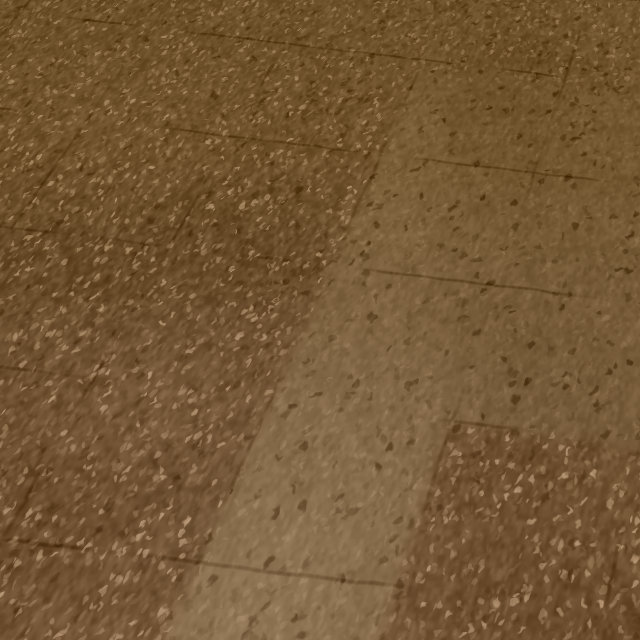
Write a WebGL 1 fragment shader that draws this texture.

```glsl
precision highp float;
// Worn brown speckled floor tiles seen in shallow perspective.
uniform vec2 u_resolution;

const vec3 BASE_BROWN = vec3(0.468, 0.360, 0.228);
const vec3 TONE_TINT = vec3(1.0, 0.97, 0.94);
const vec3 RUSSET_SHIFT = vec3(0.004, -0.010, -0.006);
const vec3 OCHRE_SHIFT = vec3(0.0, -0.002, -0.024);
const vec2 CHIP_CELLS = vec2(23.0, 17.0);   // chips per tile
const vec2 PIT_CELLS = vec2(17.0, 14.0);    // dark pits per tile
const vec2 GRAIN_CELLS = vec2(52.0, 28.0);  // fine streaks per tile
const float CHIP_CONTRAST = 0.24;
const float PIT_CONTRAST = 0.17;
const float GRAIN_CONTRAST = 0.13;
const float SEAM_WIDTH = 0.012;             // in tiles
const float SEAM_DEPTH = 0.085;

float hash(vec2 p) {
  vec3 q = fract(vec3(p.xyx) * 0.1031);
  q += dot(q, q.yzx + 33.33);
  return fract((q.x + q.y) * q.z);
}

float noise(vec2 p) {
  vec2 i = floor(p);
  vec2 f = fract(p);
  f = f * f * (3.0 - 2.0 * f);
  return mix(mix(hash(i), hash(i + vec2(1.0, 0.0)), f.x),
             mix(hash(i + vec2(0.0, 1.0)), hash(i + vec2(1.0, 1.0)), f.x), f.y);
}

// Tile coordinates: x counts columns, y counts rows away from the viewer.
vec2 floorTile(vec2 p) {
  float column = (p.x - 0.254 - 0.45 * p.y) / (0.341 - 0.122 * p.y);
  float depth = 2.793 - p.y - 0.12 * (p.x - 0.45);
  return vec2(column, 24.2 / depth);
}

// Scattered soft, leaning slivers; a high rarity leaves few strong ones.
float slivers(vec2 p, float seed, float rarity) {
  vec2 warp = vec2(noise(p * 2.3 + seed), noise(p * 2.3 + seed + 41.0)) - 0.5;
  p += 0.5 * warp;
  vec2 cell = floor(p);
  float strongest = 0.0;
  for (int j = -1; j <= 1; j++) {
    for (int i = -1; i <= 1; i++) {
      vec2 id = cell + vec2(float(i), float(j));
      vec2 key = id + seed;
      vec2 jitter = vec2(hash(key), hash(key + 17.3));
      vec2 offset = p - id - jitter;
      float angle = 0.2 + 2.0 * (hash(key + 31.7) - 0.5);
      float c = cos(angle);
      float s = sin(angle);
      offset = vec2(c * offset.x - s * offset.y, s * offset.x + c * offset.y);
      vec2 size = vec2(0.30, 0.50) * (0.75 + 0.5 * hash(key + 53.1));
      float body = 1.0 - smoothstep(0.45, 1.15, length(offset / size));
      strongest = max(strongest, body * pow(hash(key + 71.9), rarity));
    }
  }
  return strongest;
}

// How heavily chipped each group of tiles is.
float roughness(vec2 tile) {
  float far = smoothstep(11.0, 13.5, tile.y);
  float left = (1.0 - smoothstep(-0.06, 0.06, tile.x)) * mix(1.0, 0.62, far);
  float right = smoothstep(0.94, 1.04, tile.x) * (1.0 - smoothstep(9.9, 10.05, tile.y));
  return max(max(left, right), 0.5 * smoothstep(12.7, 13.1, tile.y));
}

// Worn joints: dark lines that come and go along their length.
float seams(vec2 tile) {
  vec2 wobble = 0.012 * (vec2(noise(tile.yx * 9.0), noise(tile * 9.0 + 5.0)) - 0.5);
  vec2 edge = abs(fract(tile + wobble + 0.5) - 0.5);
  vec2 line = 1.0 - smoothstep(vec2(0.2 * SEAM_WIDTH), vec2(1.5 * SEAM_WIDTH), edge);
  vec2 wear = vec2(noise(tile * vec2(1.0, 2.6) + 3.0), noise(tile * vec2(2.6, 1.0) + 8.0));
  line *= smoothstep(0.3, 0.75, wear);
  return max(line.x * 0.75, line.y);
}

void main() {
  vec2 p = gl_FragCoord.xy / u_resolution;
  vec2 tile = floorTile(p);
  float rough = roughness(tile);

  // Broad light: a pale sheen low in the middle, dim blotches elsewhere.
  vec2 fromSheen = (p - vec2(0.43, 0.08)) / vec2(0.34, 0.42);
  float sheen = exp(-dot(fromSheen, fromSheen));
  float tone = 0.075 * sheen * (1.0 - 0.6 * rough) - 0.045 * rough - 0.006;
  tone += 0.05 * (noise(p * 5.0 + 2.0) - 0.5);
  tone -= 0.018 * smoothstep(0.55, 1.0, p.y);

  // Fine streaks, then pale chips and dark pits.
  float grain = 0.6 * noise(tile * GRAIN_CELLS) + 0.4 * noise(tile * GRAIN_CELLS * 0.43 + 9.0);
  tone += GRAIN_CONTRAST * (grain - 0.5) * (0.75 + 0.4 * rough);
  float chips = slivers(tile * CHIP_CELLS, 7.0, 2.6);
  tone += CHIP_CONTRAST * chips * mix(0.25, 1.0, rough);
  float pits = slivers(tile * PIT_CELLS, 113.0, 5.0);
  tone -= PIT_CONTRAST * pits * mix(0.85, 0.5, rough);
  tone -= SEAM_DEPTH * seams(tile);

  vec3 color = BASE_BROWN + tone * TONE_TINT;
  color += RUSSET_SHIFT * rough * (1.0 - p.y);
  color += OCHRE_SHIFT * smoothstep(0.35, 0.9, p.y) + vec3(0.0, 0.004, 0.014) * sheen;
  gl_FragColor = vec4(clamp(color, 0.0, 1.0), 1.0);
}
```
